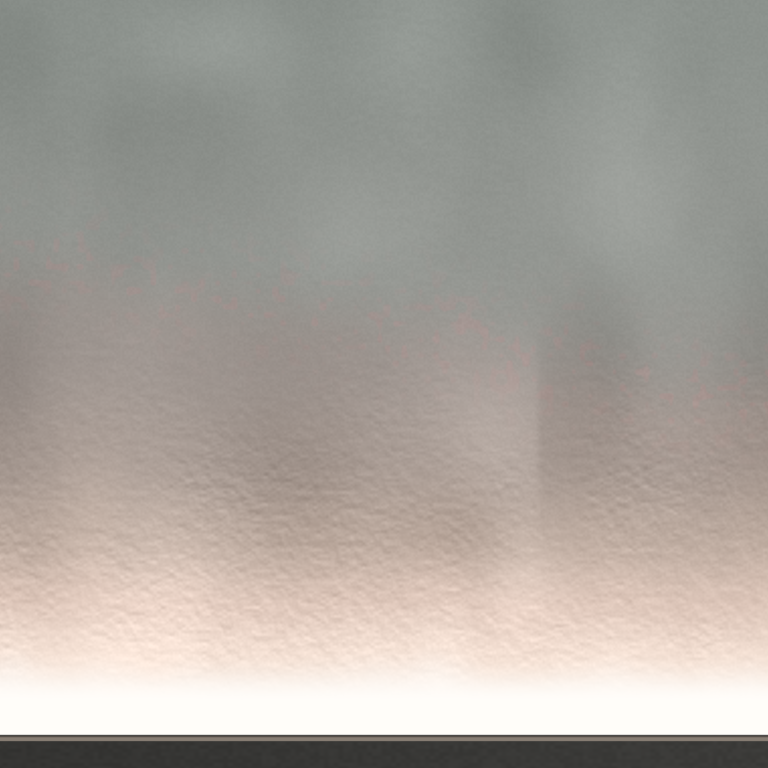
A WebGL 1 fragment shader for this texture:

```glsl
precision highp float;
// Rough plaster wall washed from below by a warm light strip above a dark ledge.
uniform vec2 u_resolution;

const vec3 WALL_TOP = vec3(0.558, 0.566, 0.545);
const vec3 WALL_HIGH = vec3(0.582, 0.580, 0.560);
const vec3 WALL_MID = vec3(0.605, 0.583, 0.562);
const vec3 WALL_LOW = vec3(0.655, 0.615, 0.585);
const vec3 WARM_DIM = vec3(0.745, 0.685, 0.640);
const vec3 WARM_MID = vec3(0.865, 0.785, 0.735);
const vec3 WARM_BRIGHT = vec3(0.955, 0.890, 0.840);
const vec3 LAMP_WHITE = vec3(1.0, 0.992, 0.978);
const vec3 LEDGE_COLOR = vec3(0.220, 0.218, 0.210);
const vec3 LIP_COLOR = vec3(0.53, 0.49, 0.45);
const float LEDGE_TOP = 0.043;
const float RELIEF_SCALE = 105.0;
const float RELIEF_DEPTH = 0.085;
const float GRAIN_DEPTH = 0.020;
const float SPECK_TINT = 0.035;

float hash(vec2 p) {
  vec3 q = fract(vec3(p.xyx) * 0.1031);
  q += dot(q, q.yzx + 33.33);
  return fract((q.x + q.y) * q.z);
}

float noise(vec2 p) {
  vec2 i = floor(p);
  vec2 f = fract(p);
  f = f * f * (3.0 - 2.0 * f);
  float low = mix(hash(i), hash(i + vec2(1.0, 0.0)), f.x);
  float high = mix(hash(i + vec2(0.0, 1.0)), hash(i + vec2(1.0, 1.0)), f.x);
  return mix(low, high, f.y);
}

float fbm(vec2 p) {
  float sum = 0.0;
  float amp = 0.5;
  for (int i = 0; i < 4; i++) {
    sum += amp * noise(p);
    p = mat2(1.6, 1.2, -1.2, 1.6) * p + 7.3;
    amp *= 0.5;
  }
  return sum;
}

// Soft elliptical stain
float stain(vec2 p, vec2 center, vec2 radius) {
  vec2 d = (p - center) / radius;
  return exp(-dot(d, d));
}

float relief(vec2 p) {
  vec2 q = p * RELIEF_SCALE * vec2(0.85, 1.15);
  return 0.65 * noise(q) + 0.35 * noise(q * 2.1 + 19.0);
}

// Vertical falloff of the lamp light
vec3 lightRamp(float y) {
  vec3 c = mix(LAMP_WHITE, WARM_BRIGHT, smoothstep(0.085, 0.155, y));
  c = mix(c, WARM_MID, smoothstep(0.135, 0.225, y));
  c = mix(c, WARM_DIM, smoothstep(0.205, 0.310, y));
  c = mix(c, WALL_LOW, smoothstep(0.285, 0.420, y));
  c = mix(c, WALL_MID, smoothstep(0.390, 0.550, y));
  c = mix(c, WALL_HIGH, smoothstep(0.520, 0.680, y));
  return mix(c, WALL_TOP, smoothstep(0.700, 1.0, y));
}

float stains(vec2 p) {
  // Pale clouds
  float s = 0.045 * stain(p, vec2(0.28, 0.94), vec2(0.12, 0.06));
  s += 0.040 * stain(p, vec2(0.52, 0.95), vec2(0.07, 0.10));
  s += 0.045 * stain(p, vec2(0.81, 0.74), vec2(0.09, 0.17));
  s += 0.025 * stain(p, vec2(0.47, 0.69), vec2(0.12, 0.08));
  s += 0.045 * stain(p, vec2(0.65, 0.44), vec2(0.07, 0.13));
  s += 0.050 * stain(p, vec2(0.68, 0.24), vec2(0.05, 0.07));
  s += 0.045 * stain(p, vec2(0.22, 0.25), vec2(0.12, 0.12));
  // Dark patches
  s -= 0.045 * stain(p, vec2(0.00, 0.92), vec2(0.09, 0.11));
  s -= 0.030 * stain(p, vec2(0.20, 0.80), vec2(0.11, 0.13));
  s -= 0.045 * stain(p, vec2(0.67, 0.95), vec2(0.06, 0.08));
  s -= 0.045 * stain(p, vec2(0.78, 0.58), vec2(0.06, 0.09));
  s -= 0.050 * stain(p, vec2(0.00, 0.51), vec2(0.06, 0.15));
  s -= 0.050 * stain(p, vec2(0.39, 0.36), vec2(0.09, 0.11));
  s -= 0.055 * stain(p, vec2(0.60, 0.31), vec2(0.08, 0.07));
  s -= 0.045 * stain(p, vec2(1.00, 0.50), vec2(0.08, 0.18));
  // Patch with a crisp left side
  float side = smoothstep(0.693, 0.708, p.x);
  return s - 0.050 * side * stain(p, vec2(0.74, 0.43), vec2(0.10, 0.11));
}

void main() {
  vec2 uv = gl_FragCoord.xy / u_resolution;
  float pixel = 1.0 / u_resolution.y;

  // Lamp light with uneven vertical streaks
  float streak = fbm(vec2(uv.x * 9.0, uv.y * 2.5)) - 0.47;
  float lit = smoothstep(0.08, 0.16, uv.y);
  vec3 color = lightRamp(uv.y + 0.05 * streak * lit);

  // Cool upper wall against warm lower wall, on a slanted border
  float border = uv.y - mix(0.69, 0.49, uv.x) + 0.10 * streak;
  float cool = smoothstep(-0.06, 0.06, border);
  color += mix(vec3(0.008, -0.003, -0.003), vec3(-0.012, 0.003, 0.004), cool) * lit;

  // Stains and clouds
  float cloud = fbm(uv * vec2(7.0, 4.5) + 3.7) - 0.47;
  color += (stains(uv) + 0.06 * cloud) * lit;

  // Embossed plaster, strongest in the grazing light
  float slope = relief(uv) - relief(uv + vec2(0.0015, 0.0040));
  float grazing = smoothstep(0.09, 0.19, uv.y) * (1.0 - smoothstep(0.26, 0.62, uv.y));
  float rough = 0.55 + 0.9 * noise(uv * vec2(11.0, 8.0) + 5.0);
  color += RELIEF_DEPTH * slope * rough * (grazing + 0.14 * lit);

  // Fine grain and pink specks along the border
  color += GRAIN_DEPTH * (noise(uv * 380.0) - 0.5) * lit;
  float speck = smoothstep(0.60, 0.85, noise(uv * 95.0 + 41.0));
  color += SPECK_TINT * speck * exp(-border * border * 220.0) * vec3(1.0, -0.25, -0.1);

  // Ledge and its thin lip
  vec3 ledge = LEDGE_COLOR + 0.025 * (noise(uv * vec2(160.0, 220.0)) - 0.5);
  ledge *= mix(0.92, 1.06, uv.x);
  ledge = mix(ledge, LIP_COLOR, smoothstep(0.0045, 0.0025, abs(uv.y - 0.0385)));
  ledge *= 1.0 - 0.45 * smoothstep(0.0030, 0.0, abs(uv.y - LEDGE_TOP + 0.0012));
  float wall = smoothstep(LEDGE_TOP - pixel, LEDGE_TOP + pixel, uv.y);
  gl_FragColor = vec4(clamp(mix(ledge, color, wall), 0.0, 1.0), 1.0);
}
```
